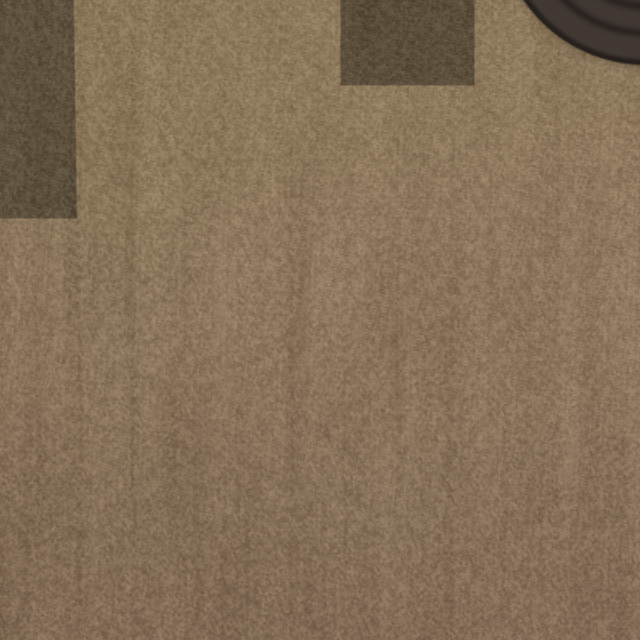
This texture is drawn by a WebGL 2 fragment shader. Its source:

```glsl
#version 300 es
precision highp float;
// Ribbed tan carpet with two dark inlaid tiles and the rim of a round dark base.

#define GRAIN_CELLS 250.0
#define GRAIN_AMOUNT 0.185
#define RIB_AMOUNT 0.070
#define SEAM_PERIOD 0.083
#define SEAM_DEPTH 0.050
#define BASE_CENTER vec2(1.009, 1.129)
#define BASE_RADIUS 0.2305

uniform vec2 u_resolution;
out vec4 fragColor;

const vec3 CARPET_TOP = vec3(0.555, 0.475, 0.360);
const vec3 CARPET_MID = vec3(0.545, 0.455, 0.357);
const vec3 CARPET_LOW = vec3(0.515, 0.422, 0.340);
const vec3 TILE_COLOR = vec3(0.362, 0.312, 0.235);
const vec3 BASE_GREY = vec3(0.255, 0.220, 0.200);
const vec3 BASE_DARK = vec3(0.150, 0.125, 0.115);

float hash(vec2 p) {
    return fract(sin(dot(p, vec2(127.1, 311.7))) * 43758.545);
}

float valueNoise(vec2 p) {
    vec2 cell = floor(p), f = fract(p);
    f = f * f * (3.0 - 2.0 * f);
    float low = mix(hash(cell), hash(cell + vec2(1, 0)), f.x);
    float high = mix(hash(cell + vec2(0, 1)), hash(cell + vec2(1, 1)), f.x);
    return mix(low, high, f.y);
}

float boxDistance(vec2 p, vec2 lo, vec2 hi) {
    vec2 d = abs(p - 0.5 * (lo + hi)) - 0.5 * (hi - lo);
    return length(max(d, 0.0)) + min(max(d.x, d.y), 0.0);
}

// Signed brightness of the fine slanted fibres
float fibreGrain(vec2 uv) {
    vec2 q = uv * GRAIN_CELLS;
    float slanted = valueNoise(vec2(0.9 * q.x + 0.4 * q.y, 0.7 * q.y - 0.4 * q.x));
    float fine = valueNoise(q * 1.6 + 31.0);
    float clumps = valueNoise(q * 0.3 + 7.0);
    return 0.48 * slanted + 0.38 * fine + 0.14 * clumps - 0.5;
}

// Vertical ribs: soft bands at several widths, slowly changing along y
float ribs(vec2 uv) {
    float sum = 0.0, amplitude = 0.4, columns = 26.0;
    for (int i = 0; i < 3; i++) {
        sum += amplitude * (valueNoise(vec2(uv.x * columns, uv.y * 4.0 + columns)) - 0.5);
        amplitude *= 0.85;
        columns *= 2.1;
    }
    return sum;
}

// Soft, broken dark seams of uneven strength
float seams(vec2 uv) {
    float x = (uv.x - 0.041) / SEAM_PERIOD;
    float id = floor(x + 0.5);
    float wobble = valueNoise(vec2(id, uv.y * 110.0)) - 0.5;
    float dist = (x - id) * SEAM_PERIOD + 0.004 * wobble;
    float strength = mix(0.35, 1.0, hash(vec2(id, 4.0)));
    float wear = mix(0.3, 1.0, valueNoise(vec2(id * 9.0, uv.y * 14.0)));
    float stitches = mix(0.3, 1.0, valueNoise(vec2(id * 5.0, uv.y * 130.0)));
    return strength * wear * stitches * exp(-dist * dist / 0.000014);
}

vec3 carpet(vec2 uv) {
    vec3 color = mix(CARPET_LOW, CARPET_MID, smoothstep(0.0, 0.5, uv.y));
    color = mix(color, CARPET_TOP, smoothstep(0.4, 1.0, uv.y));
    // Warmer light to the right, faint rosy stains
    color += 0.012 * (uv.x - 0.5);
    color += (valueNoise(uv * 5.0 + 3.0) - 0.5) * vec3(0.010, 0.0, 0.008);
    color += 0.014 * (valueNoise(uv * 9.0) - 0.5);
    return color;
}

vec3 roundBase(float radius) {
    float inset = BASE_RADIUS - radius;
    float light = smoothstep(0.004, 0.014, inset);
    float groove = exp(-pow((inset - 0.050) / 0.007, 2.0));
    float innerGroove = exp(-pow((inset - 0.092) / 0.008, 2.0));
    vec3 color = mix(BASE_DARK, BASE_GREY, light);
    return mix(color, BASE_DARK, max(groove, innerGroove) * 0.85);
}

void main() {
    vec2 uv = gl_FragCoord.xy / u_resolution;
    float edge = 1.0 / min(u_resolution.x, u_resolution.y);

    // Carpet and the two dark tiles
    float leftEdge = 0.120 - 0.015 * (uv.y - 0.659);
    float tileDistance = min(
        boxDistance(uv, vec2(-0.2, 0.659), vec2(leftEdge, 1.2)),
        boxDistance(uv, vec2(0.5325, 0.867), vec2(0.741, 1.2)));
    float tile = 1.0 - smoothstep(-edge, 1.5 * edge, tileDistance);
    vec3 color = mix(carpet(uv), TILE_COLOR, tile);

    // Woven surface
    float weave = ribs(uv) * RIB_AMOUNT - seams(uv) * SEAM_DEPTH;
    weave += fibreGrain(uv) * GRAIN_AMOUNT;
    color += weave * mix(1.0, 0.9, tile) * vec3(1.0, 0.97, 0.88);

    // Round base with its soft contact shadow
    float radius = length(uv - BASE_CENTER);
    color *= 1.0 - 0.2 * exp(-max(radius - BASE_RADIUS, 0.0) / 0.007);
    float base = 1.0 - smoothstep(-1.5 * edge, 1.5 * edge, radius - BASE_RADIUS);
    color = mix(color, roundBase(radius), base);

    fragColor = vec4(clamp(color, 0.0, 1.0), 1.0);
}
```
